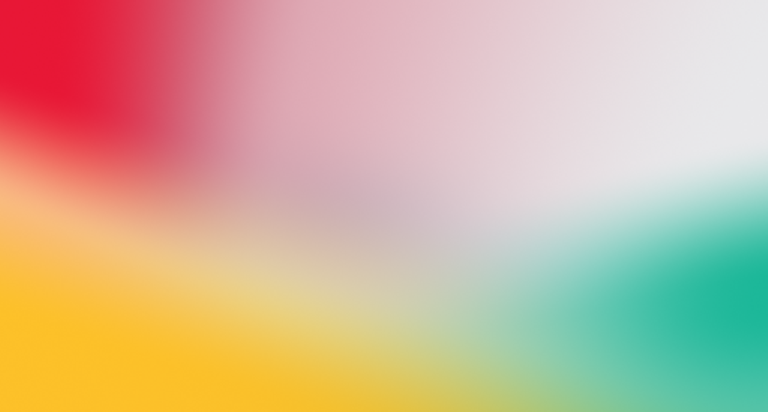
Reproduce this background procedurally as a Shadertoy shader.

```glsl
// Soft blended gradient: red, yellow and teal glows over pale grey.

float hash(vec2 p) {
    return fract(sin(dot(p, vec2(12.9898, 78.233))) * 43758.5453);
}

void mainImage(out vec4 fragColor, in vec2 fragCoord) {
    vec2 uv = fragCoord / iResolution.xy;
    float x = uv.x;
    float depth = 1.0 - uv.y;

    vec3 red    = vec3(0.91, 0.09, 0.21);
    vec3 pink   = vec3(0.87, 0.62, 0.67);
    vec3 grey   = vec3(0.91, 0.91, 0.918);
    vec3 yellow = vec3(0.99, 0.755, 0.16);
    vec3 teal   = vec3(0.11, 0.72, 0.60);

    // Red fades through pink to grey, sooner at greater depth
    float across = x + 0.3 * x * depth;
    vec3 color = mix(red, pink, smoothstep(0.07, 0.42, across));
    color = mix(color, grey, smoothstep(0.2, 1.05, across));
    color.r -= 0.05 * exp(-pow((across - 0.26) / 0.1, 2.0));

    // Slanted peach band, then solid yellow below it
    float slant = depth - 0.58 * x;
    vec3 peach = mix(vec3(0.975, 0.73, 0.53), vec3(0.90, 0.85, 0.64), smoothstep(0.0, 0.4, x));
    color = mix(color, peach, smoothstep(0.17, 0.5 + 0.22 * x, slant));
    color = mix(color, yellow, smoothstep(0.42, 0.77, slant));

    // Dusky smudge near the centre
    vec2 smudge = vec2(x - 0.48, depth - 0.53 - 0.3 * (x - 0.48)) / vec2(0.18, 0.15);
    color -= vec3(0.08, 0.03, 0.03) * exp(-dot(smudge, smudge));

    // Teal glow from the right edge
    float glow = exp(-pow((1.0 - x) / 0.33, 2.0));
    glow *= smoothstep(0.32, 0.68, depth - 0.4 * (1.0 - x));
    glow *= 1.0 - 0.3 * smoothstep(0.75, 1.05, depth);
    color = mix(color, teal, glow);

    // Faint dither against banding
    color += (hash(floor(uv * vec2(512.0, 274.0))) - 0.5) / 255.0;
    fragColor = vec4(clamp(color, 0.0, 1.0), 1.0);
}
```
